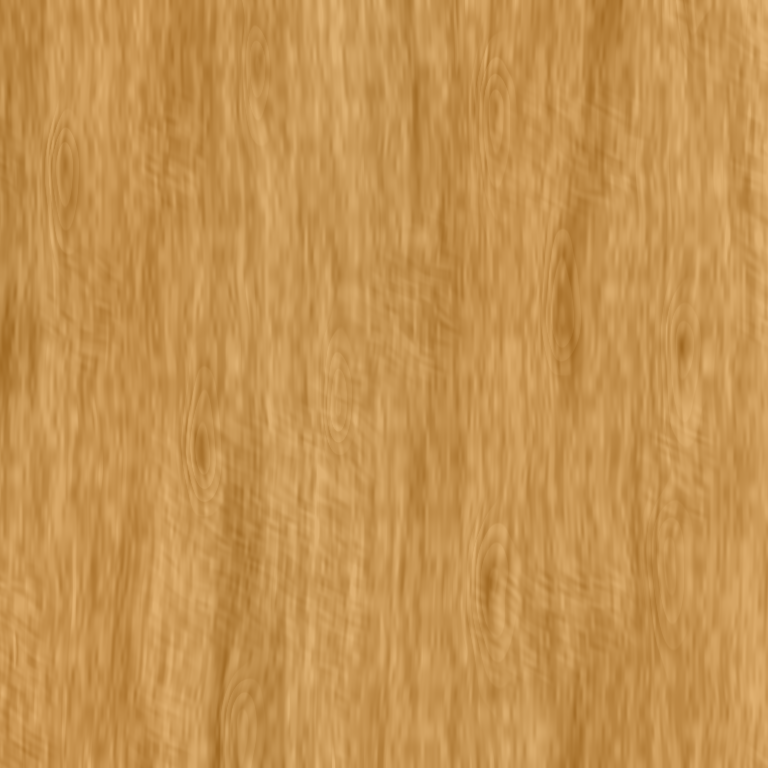
Give the GLSL for this texture, as a WebGL 1 fragment shader.

```glsl
precision highp float;
// Honey-coloured oak board with vertical grain: stretched noise makes the
// bands and fibres, and scattered bumps in a growth field bend its contour
// lines into long pointed rings around small dark knots.

uniform vec2 u_resolution;

#define KNOT_GRID vec2(5.0, 3.0)
#define KNOT_SHARE 0.75
#define RING_DENSITY 30.0
#define RING_DEPTH 0.34
#define BAND_DEPTH 0.26
#define STREAK_DEPTH 0.24
#define FIBRE_DEPTH 0.30
#define PORE_DEPTH 0.34
#define DARK_WOOD vec3(0.70, 0.49, 0.22)
#define LIGHT_WOOD vec3(0.84, 0.65, 0.395)

float hash(vec2 p) {
  return fract(sin(dot(p, vec2(127.1, 311.7))) * 43758.545);
}

// Smooth value noise in 0..1
float noise(vec2 p) {
  vec2 cell = floor(p);
  vec2 f = fract(p);
  f = f * f * (3.0 - 2.0 * f);
  float low = mix(hash(cell), hash(cell + vec2(1.0, 0.0)), f.x);
  float high = mix(hash(cell + vec2(0.0, 1.0)), hash(cell + 1.0), f.x);
  return mix(low, high, f.y);
}

// The same noise in -1..1
float wave(vec2 p) {
  return 2.0 * noise(p) - 1.0;
}

// Knots near p: x = height of the growth bump, y = darkness of the heart
vec2 knots(vec2 p) {
  vec2 home = floor(p * KNOT_GRID);
  vec2 total = vec2(0.0);
  for (int j = -1; j <= 1; j++) {
    for (int i = -1; i <= 1; i++) {
      vec2 cell = home + vec2(float(i), float(j));
      float size = mix(0.6, 1.1, hash(cell + 3.7));
      float present = step(hash(cell + 9.2), KNOT_SHARE);
      vec2 jitter = vec2(hash(cell + 17.3), hash(cell + 31.9));
      vec2 d = p - (cell + 0.15 + 0.7 * jitter) / KNOT_GRID;
      // One end is drawn out into a long tail
      float tailSide = hash(cell + 5.1) < 0.5 ? -1.0 : 1.0;
      d.y *= d.y * tailSide > 0.0 ? 0.55 : 1.0;
      d /= size * vec2(0.027, 0.075);
      float r2 = dot(d, d);
      float heart = smoothstep(0.25, 0.9, hash(cell + 23.6));
      total += present * vec2(exp(-r2), heart * exp(-9.0 * r2));
    }
  }
  return total;
}

void main() {
  vec2 uv = gl_FragCoord.xy / u_resolution.y;

  // Gentle sideways wander of the grain, finer ripples near knots
  vec2 p = uv;
  p.x += 0.010 * wave(uv * vec2(4.0, 2.5) + 7.0);
  p.x += 0.003 * wave(uv * vec2(16.0, 14.0) + 40.0);
  vec2 knot = knots(p);
  float bump = min(knot.x, 1.3);

  // Growth rings: thin dark contour lines, clear only around the bumps
  float growth = p.x * RING_DENSITY + 4.2 * knot.x;
  growth += 0.9 * wave(p * vec2(9.0, 4.0)) + 0.25 * wave(p * vec2(50.0, 22.0));
  float phase = fract(growth);
  float ring = smoothstep(0.15, 0.85, phase) * (1.0 - smoothstep(0.85, 1.0, phase));
  float ringZone = 0.15 + 0.85 * smoothstep(0.04, 0.4, bump);
  ringZone *= 0.45 + 0.55 * noise(p * vec2(30.0, 12.0) + 3.0);

  // Fibres bow around the knots
  vec2 g = vec2(p.x + 0.012 * bump, uv.y);
  float band = wave(g * vec2(9.0, 1.1) + 11.0);
  float streak = wave(g * vec2(44.0, 3.0) + 23.0);
  float fibre = wave(g * vec2(125.0, 8.0) + 57.0);
  float pore = wave(g * vec2(240.0, 42.0) + 91.0);

  float tone = 0.53 + BAND_DEPTH * band + STREAK_DEPTH * streak;
  tone += FIBRE_DEPTH * fibre + PORE_DEPTH * pore;
  tone -= RING_DEPTH * ringZone * (ring - 0.35);

  // Slanted ray flecks in patches
  float slant = uv.y + 0.6 * uv.x + 0.01 * wave(uv * 20.0);
  float fleck = wave(vec2(uv.x * 45.0, slant * 130.0));
  tone += 0.22 * fleck * smoothstep(0.5, 0.8, noise(uv * vec2(9.0, 5.0) + 63.0));

  // Pale dashes and soft dark mineral streaks
  float dash = smoothstep(0.68, 0.92, noise(g * vec2(135.0, 13.0) + 130.0));
  tone += 0.38 * dash * smoothstep(0.4, 0.75, noise(g * vec2(13.0, 2.0) + 71.0));
  float mineral = smoothstep(0.70, 0.95, noise(g * vec2(24.0, 3.6) + 150.0));
  tone -= 0.40 * mineral + 0.85 * min(knot.y, 1.0);

  // Tone runs along the wood ramp, with a slow shift from orange to yellow
  vec3 color = mix(DARK_WOOD, LIGHT_WOOD, clamp(tone, -0.8, 1.25));
  color += vec3(0.008, -0.004, -0.010) * wave(uv * vec2(6.0, 1.5) + 200.0);
  gl_FragColor = vec4(color, 1.0);
}
```
